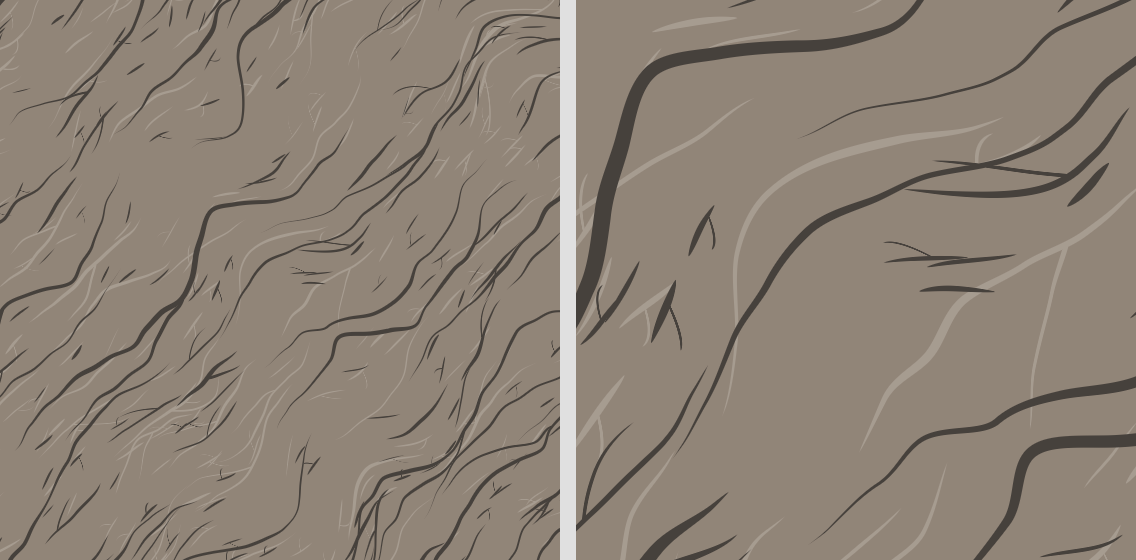
Left, the full canvas; right, a detail of the centre.
Write a Shadertoy shader that draws this texture.

```glsl
// Diagonal wavy bark-like veins, dark and pale, on a flat taupe ground.

const vec3 GROUND = vec3(0.57, 0.52, 0.47);
const vec3 DARK_VEIN = vec3(0.275, 0.255, 0.235);
const vec3 PALE_VEIN = vec3(0.65, 0.61, 0.565);

float hash(vec2 p) {
    vec3 a = fract(p.xyx * vec3(0.1031, 0.1030, 0.0973));
    a += dot(a, a.yzx + 33.33);
    return fract((a.x + a.y) * a.z);
}

float noise(vec2 p) {
    vec2 cell = floor(p), f = fract(p);
    f = f * f * (3.0 - 2.0 * f);
    float low = mix(hash(cell), hash(cell + vec2(1, 0)), f.x);
    float high = mix(hash(cell + vec2(0, 1)), hash(cell + vec2(1, 1)), f.x);
    return mix(low, high, f.y);
}

// Sideways bend shared by all veins, so that neighbours run alongside
float bend(vec2 q, float amount) {
    return amount * (noise(q * vec2(7.0, 3.3) + 40.0) - 0.5);
}

// Individual waviness of one vein
float wobble(float along, float key) {
    return noise(vec2(along * 8.0, key)) - 0.5
         + 0.2 * (noise(vec2(along * 26.0, key + 50.0)) - 0.5);
}

// Veins crowd toward the corners and in random patches
float crowding(vec2 centre) {
    float outward = mix(0.7, 1.3, smoothstep(0.1, 0.6, length(centre)));
    return outward * (0.4 + 1.2 * noise(centre * 6.0 + 20.0));
}

// Smooth-edged line, tapering to points at t = 0 and t = 1
float ribbon(float dist, float t, float halfWidth, float pixel) {
    t = clamp(t, 0.0, 1.0);
    float w = halfWidth * pow(4.0 * t * (1.0 - t), 0.7);
    return clamp(0.5 + (w - dist) / pixel, 0.0, 1.0) * min(1.0, 2.0 * w / pixel);
}

// Lanes of tapered wavy veins, about half of them forked.
// q: bent position, grad: gradient of q.y, lane: spacing, len: longest vein
float veins(vec2 q, vec2 grad, float lane, float len, float halfWidth,
            float wave, float keep, float seed, float pixel) {
    float ink = 0.0;
    for (int j = -2; j <= 2; j++) {
        float row = floor(q.y / lane) + float(j);
        float shift = 7.0 * hash(vec2(row, seed));
        float x = q.x / len + shift;
        float cell = floor(x);
        vec2 id = vec2(cell, row) + seed * vec2(31.0, 57.0);
        vec2 centre = vec2((cell + 0.5 - shift) * len, (row + 0.5) * lane);
        if (hash(id + 7.3) > keep * crowding(centre)) continue;

        // Main stem
        float key = floor(900.0 * hash(id));
        float size = mix(0.6, 1.0, hash(id + 3.1));
        float t = (fract(x) - 0.5) / size + 0.5;
        float jitter = 0.7 * (hash(id + 11.7) - 0.5);
        float drift = (clamp(t, 0.0, 1.0) - 0.5) * (hash(id + 15.9) - 0.5);
        float sway = wobble(q.x, key);
        float slope = wave * (wobble(q.x + 0.002, key) - sway) / 0.002;
        float offset = q.y - centre.y - lane * (jitter + drift) - wave * sway;
        float steep = length(vec2(grad.x - slope, grad.y));
        float w = halfWidth * mix(0.5, 1.0, hash(id + 19.3))
                * mix(0.5, 1.2, noise(vec2(q.x * 14.0, key + 9.0)));
        ink = max(ink, ribbon(abs(offset) / steep, t, w, pixel));

        // Fork leaving the stem to either side, in either direction
        float forward = hash(id + 23.7) < 0.5 ? t : 1.0 - t;
        float s = (forward - mix(0.2, 0.55, hash(id + 27.1))) / 0.4;
        if (hash(id + 31.9) < 0.5 && s > 0.0 && s < 1.0) {
            float side = hash(id + 35.3) < 0.5 ? -1.0 : 1.0;
            float spread = side * 0.7 * lane * s * (2.0 - s)
                         + 0.4 * wave * s * wobble(q.x, key + 200.0);
            float dist = abs(offset - spread) / steep;
            ink = max(ink, ribbon(dist, 0.5 + 0.5 * s, 0.75 * w, pixel));
        }
    }
    return ink;
}

void mainImage(out vec4 fragColor, in vec2 fragCoord) {
    float pixel = 1.0 / iResolution.y;
    vec2 p = (fragCoord - 0.5 * iResolution.xy) * pixel;

    // Axes along and across the diagonal, then the shared bend
    vec2 q = vec2(p.x + p.y, p.y - p.x) * sqrt(0.5);
    float amount = 0.09, e = 0.002;
    float b = bend(q, amount);
    vec2 grad = vec2(b - bend(q + vec2(e, 0), amount),
                     b - bend(q + vec2(0, e), amount)) / e + vec2(0, 1);
    q.y -= b;

    // Pale veins and flecks
    float pale = veins(q, grad, 0.06, 0.30, 0.0031, 0.06, 0.50, 1.0, pixel);
    pale = max(pale, veins(q, grad, 0.03, 0.07, 0.0024, 0.03, 0.25, 2.0, pixel));

    // Long dark veins, short dark strokes and dashes
    float dark = veins(q, grad, 0.085, 0.90, 0.0048, 0.07, 0.90, 3.0, pixel);
    dark = max(dark, veins(q, grad, 0.035, 0.17, 0.0036, 0.04, 0.24, 4.0, pixel));
    dark = max(dark, veins(q, grad, 0.025, 0.05, 0.0026, 0.03, 0.10, 5.0, pixel));

    vec3 color = mix(GROUND, PALE_VEIN, pale);
    fragColor = vec4(mix(color, DARK_VEIN, dark), 1.0);
}
```
